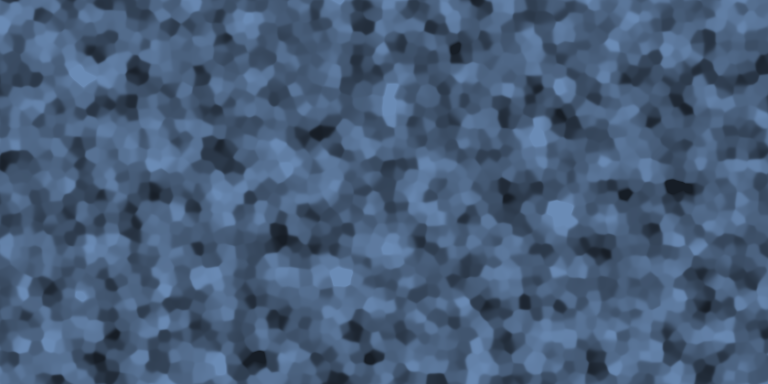
Write a WebGL 2 fragment shader that draws this texture.

```glsl
#version 300 es
precision highp float;
// Mottled slate-blue texture: soft-edged flat patches toned by gradient noise.

#define PATCH_FREQ 36.0    // patches per canvas height
#define PATCH_SHARP 6.5    // higher gives crisper patch borders
#define JITTER 0.85        // scatter of patch centres
#define BLOB_FREQ 13.5     // main light and dark blobs per canvas height
#define BROAD_AMP 0.4      // weight of slow tonal drift
#define FINE_AMP 0.6       // weight of small blobs
#define CONTRAST 0.455
#define SKEW 0.45          // compresses lights, deepens darks
#define MID_TONE 0.48
#define TONE_MIN 0.15
#define TONE_MAX 0.71
#define TINT vec3(0.588, 0.768, 1.0)

uniform vec2 u_resolution;
out vec4 outColor;

// Integer hash of a lattice cell to two values in 0..1
vec2 hash2(vec2 cell) {
    uvec2 q = uvec2(ivec2(cell)) * uvec2(1597u, 3812u) + uvec2(7919u, 6101u);
    q = q * 1664525u + 1013904223u;
    q.x += q.y * 1664525u;
    q.y += q.x * 1664525u;
    q ^= q >> 16u;
    q.x += q.y * 1664525u;
    q.y += q.x * 1664525u;
    q ^= q >> 16u;
    return vec2(q & 65535u) / 65535.0;
}

float cornerSlope(vec2 cell, vec2 offset) {
    float angle = 6.28319 * hash2(cell).x;
    return dot(vec2(cos(angle), sin(angle)), offset);
}

float gradientNoise(vec2 p) {
    vec2 cell = floor(p);
    vec2 f = p - cell;
    vec2 u = f * f * f * (f * (f * 6.0 - 15.0) + 10.0);
    vec2 e = vec2(1.0, 0.0);
    float low = mix(cornerSlope(cell, f), cornerSlope(cell + e.xy, f - e.xy), u.x);
    float high = mix(cornerSlope(cell + e.yx, f - e.yx), cornerSlope(cell + e.xx, f - e.xx), u.x);
    return mix(low, high, u.y);
}

// Three rotated octaves: drift, main blobs, small blobs
float mottle(vec2 p) {
    mat2 turn = mat2(0.8, 0.6, -0.6, 0.8);
    vec2 q = p * BLOB_FREQ;
    float n = gradientNoise(q + 31.7);
    n += BROAD_AMP * gradientNoise(turn * q * 0.43 + 83.2);
    n += FINE_AMP * gradientNoise(turn * turn * q * 1.83 + 147.4);
    return n;
}

// Blend one tone per jittered cell, weighted by nearness
float patches(vec2 p) {
    vec2 g = p * PATCH_FREQ;
    vec2 home = floor(g);
    float total = 0.0;
    float weightSum = 0.0;
    for (int y = -1; y <= 1; y++) {
        for (int x = -1; x <= 1; x++) {
            vec2 cell = home + vec2(x, y);
            vec2 centre = cell + 0.5 + JITTER * (hash2(cell + 401.0) - 0.5);
            vec2 d = g - centre;
            float weight = exp(-PATCH_SHARP * dot(d, d));
            total += weight * mottle(centre / PATCH_FREQ);
            weightSum += weight;
        }
    }
    return total / weightSum;
}

void main() {
    vec2 p = gl_FragCoord.xy / u_resolution.y;
    float n = CONTRAST * patches(p);
    float tone = clamp(MID_TONE + n - SKEW * n * n, TONE_MIN, TONE_MAX);
    outColor = vec4(TINT * tone, 1.0);
}
```
